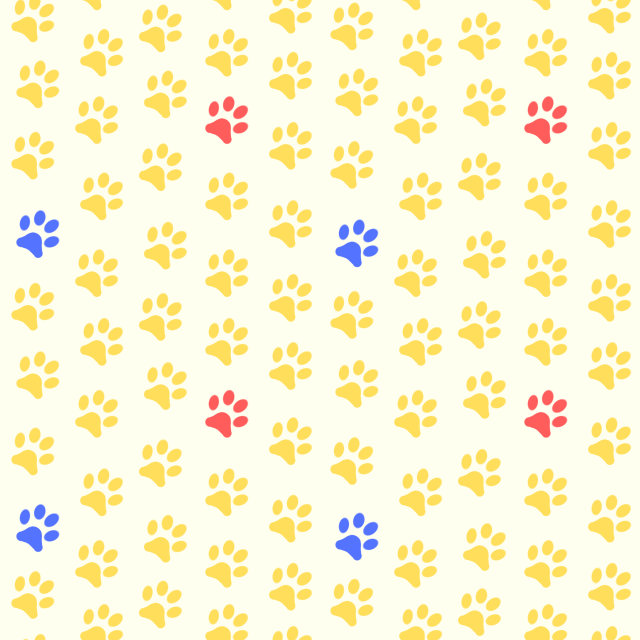
This pattern is drawn by a Shadertoy shader. Its source:

```glsl
// Paw prints in ten staggered columns on a cream ground, with sparse blue and red accents.
// Each paw is a distance field (four ellipses and a three-lobed pad); columns repeat
// in groups of five, and rows drift by a gentle sway and a squeeze towards the edges.

#define COLUMN_PITCH 0.0997
#define FIRST_COLUMN 0.0553
#define ROW_PITCH    0.1146
#define FIRST_ROW    -0.0365
#define PAW_SIZE     0.0369
#define ROW_NUDGE    0.0039
#define ROW_SWAY     0.0052
#define EDGE_SQUEEZE 0.0156
#define CREAM  vec3(1.0, 1.0, 0.94)
#define YELLOW vec3(1.0, 0.87, 0.36)
#define BLUE   vec3(0.33, 0.45, 1.0)
#define RED    vec3(1.0, 0.36, 0.36)

// Toe: an ellipse leaning clockwise from upright
float toe(vec2 p, vec2 center, vec2 radii, float lean) {
    float c = cos(lean), s = sin(lean);
    p -= center;
    p = vec2(c * p.x - s * p.y, s * p.x + c * p.y);
    return (length(p / radii) - 1.0) * radii.x;
}

// Lobe: a capsule tapering from radius ra to rb
float lobe(vec2 p, vec2 a, vec2 b, float ra, float rb) {
    vec2 axis = b - a;
    float h = clamp(dot(p - a, axis) / dot(axis, axis), 0.0, 1.0);
    return length(p - a - axis * h) - mix(ra, rb, h);
}

float smoothMin(float a, float b, float k) {
    float h = max(k - abs(a - b), 0.0) / k;
    return min(a, b) - 0.25 * h * h * k;
}

// Paw of half height 1, centred on its bounding box
float paw(vec2 p) {
    vec2 hub = vec2(-0.22, -0.32);
    float pad = smoothMin(lobe(p, hub, vec2(-0.71, -0.34), 0.385, 0.20),
                          lobe(p, hub, vec2(0.01, -0.81), 0.385, 0.19), 0.06);
    float toes = min(toe(p, vec2(-0.55, 0.48), vec2(0.21, 0.325), 0.20),
                     toe(p, vec2(0.08, 0.69), vec2(0.235, 0.325), 0.25));
    toes = min(toes, toe(p, vec2(0.58, 0.34), vec2(0.235, 0.35), 0.90));
    toes = min(toes, toe(p, vec2(0.58, -0.32), vec2(0.22, 0.33), 1.20));
    return min(pad, toes);
}

// Vertical stagger of a column, in rows
float columnPhase(float column) {
    float phases[5] = float[5](0.48, 0.0, 0.63, 0.0, 0.35);
    float phase = phases[int(mod(column, 5.0))];
    return phase + 0.12 * floor(column / 5.0) * step(0.4, phase);
}

// Height of a row, measured down from the top
float rowHeight(float t) {
    float u = (t - 4.6) / 4.8;
    float u2 = u * u;
    return FIRST_ROW + ROW_PITCH * t
         + ROW_SWAY * cos(6.2832 * (t - 0.4) / 3.5)
         - EDGE_SQUEEZE * u * u2 * u2 * u2;
}

vec3 pawColor(float group, float row) {
    float beat = mod(row, 4.0);
    if (group < 0.5 && beat > 2.5) return BLUE;
    if (abs(group - 3.0) < 0.5 && abs(beat - 2.0) < 0.5) return RED;
    return YELLOW;
}

void mainImage(out vec4 fragColor, in vec2 fragCoord) {
    vec2 pos = fragCoord / iResolution.y;
    pos.y = 1.0 - pos.y;
    float pixel = 1.0 / (iResolution.y * PAW_SIZE);

    float column = floor((pos.x - FIRST_COLUMN) / COLUMN_PITCH + 0.5);
    float group = mod(column, 5.0);
    float phase = columnPhase(column);
    float nearest = floor((pos.y - FIRST_ROW) / ROW_PITCH - phase + 0.5);

    // Draw the neighbouring rows, since drift can carry a paw out of its cell
    vec3 color = CREAM;
    for (int i = -1; i <= 1; i++) {
        float row = nearest + float(i);
        float side = (2.0 * mod(row, 2.0) - 1.0) * step(group, 2.5);
        vec2 center = vec2(FIRST_COLUMN + COLUMN_PITCH * column + ROW_NUDGE * side,
                           rowHeight(row + phase));
        vec2 local = (pos - center) * vec2(1.0, -1.0) / PAW_SIZE;
        float ink = 1.0 - smoothstep(-0.75 * pixel, 0.75 * pixel, paw(local));
        color = mix(color, pawColor(group, row), ink);
    }
    fragColor = vec4(color, 1.0);
}
```
